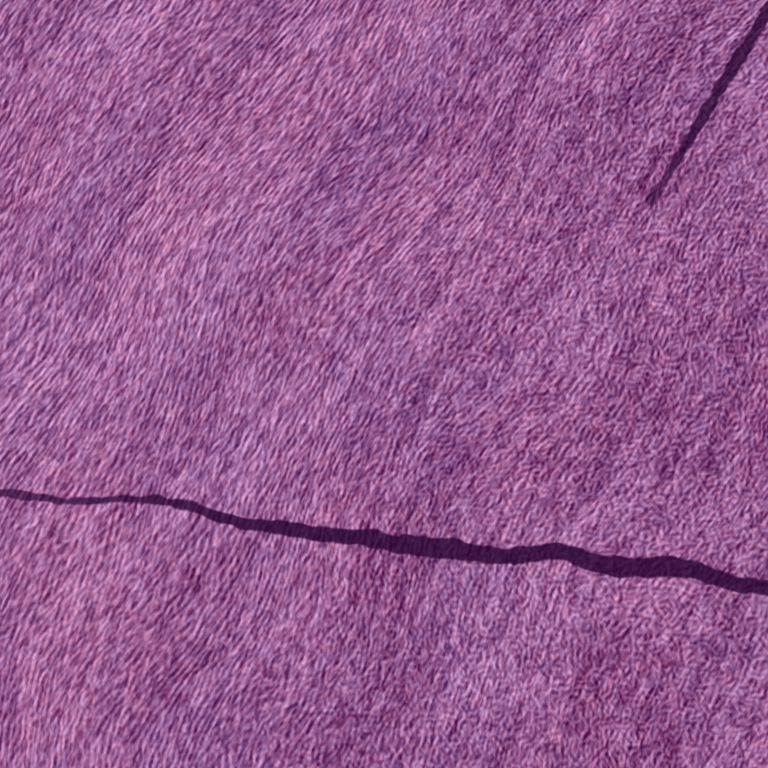
Write a WebGL 1 fragment shader that draws this texture.

```glsl
precision highp float;
// Stained fibrous tissue: fine mauve grains combed along a slanted, gently
// bending direction, crossed by two dark folds. Short wavelets and blended
// cells, both of unit variance, are summed and mapped onto a colour line.

uniform vec2 u_resolution;

// Colours
const vec3 MAUVE = vec3(0.589, 0.361, 0.566);       // mean tissue colour
const vec3 TONE_STEP = vec3(0.106, 0.106, 0.100);   // change per unit of tone
const vec3 TINT_STEP = vec3(0.012, -0.003, -0.009); // pinker or bluer
const vec3 FOLD = vec3(0.240, 0.085, 0.265);

// Cells per canvas, across and along the fibres
const vec2 WAVE_CELLS = vec2(150.0, 80.0);
const vec2 ROUND_CELLS = vec2(140.0, 125.0);
const vec2 FIBRE_CELLS = vec2(250.0, 105.0);
const vec2 STREAK_CELLS = vec2(85.0, 16.0);
const vec2 PATCH_CELLS = vec2(13.0, 5.0);

// Share of each scale in the tone
const float WAVE_AMOUNT = 0.66;
const float FIBRE_AMOUNT = 0.52;
const float STREAK_AMOUNT = 0.21;
const float PATCH_AMOUNT = 0.19;
const float DRIFT_AMOUNT = 0.20;

const float CELL_FALLOFF = 4.2;
const float WAVE_FALLOFF = 3.2;
const float WAVE_TURN = 5.4;                        // radians per cell
const float EDGE = 0.0023;                          // softness of the folds
const float FOLD_ROUGHNESS = 0.0011;

vec3 hash3(vec2 cell) {
  vec3 q = fract(cell.xyx * vec3(0.1031, 0.1030, 0.0973));
  q += dot(q, q.yxz + 33.33);
  return fract((q.xxy + q.yzz) * q.zyx);
}

// Jittered cells: x blends random values, y blends wavelets whose direction
// varies by up to spread radians. Both have mean 0 and variance 1.
vec2 cellFields(vec2 p, float falloff, float spread) {
  vec2 base = floor(p);
  vec2 sum = vec2(0.0);
  float power = 0.0;
  for (int j = -1; j <= 1; j++) {
    for (int i = -1; i <= 1; i++) {
      vec2 cell = base + vec2(float(i), float(j));
      vec3 rnd = hash3(cell);
      vec2 d = p - cell - 0.15 - 0.7 * rnd.xy;
      float w = exp(-falloff * dot(d, d));
      float angle = spread * (2.0 * fract(rnd.x * 17.0 + rnd.y * 5.0) - 1.0);
      float phase = WAVE_TURN * dot(d, vec2(cos(angle), sin(angle))) + 6.2832 * rnd.z;
      sum += w * vec2(3.464 * (rnd.z - 0.5), 1.414 * cos(phase));
      power += w * w;
    }
  }
  return sum / sqrt(power);
}

float cellNoise(vec2 p) { return cellFields(p, CELL_FALLOFF, 0.0).x; }
float waveNoise(vec2 p, float spread) { return cellFields(p, WAVE_FALLOFF, spread).y; }

// Coordinates across and along the fibres, which lean more towards the top
vec2 fibreCoords(vec2 p) {
  float across = 0.86 * p.x - 0.32 * p.y - 0.15 * p.y * p.y;
  float along = 0.50 * p.x + 0.86 * p.y;
  across += 0.010 * sin(9.0 * along + 4.0 * p.x) + 0.003 * sin(23.0 * along - 9.0 * p.x);
  return vec2(across, along) + 7.0;
}

float bump(float x, float centre, float width) {
  float t = (x - centre) / width;
  return exp(-t * t);
}

// Long fold: a falling line with three humps, thickening to the right
float longFold(vec2 p, float rough) {
  float centre = 0.358 - 0.125 * p.x
               + 0.017 * bump(p.x, 0.205, 0.075)
               + 0.015 * bump(p.x, 0.730, 0.045)
               + 0.014 * bump(p.x, 0.880, 0.060)
               + 0.0010 * sin(57.0 * p.x) + 0.0006 * sin(131.0 * p.x);
  float halfWidth = 0.0048 + 0.0072 * smoothstep(0.15, 0.55, p.x)
                  + 0.0020 * p.x * sin(23.0 * p.x + 1.2) + rough;
  float cover = 1.0 - smoothstep(-EDGE, EDGE, abs(p.y - centre) - halfWidth);
  return cover * mix(0.8, 1.0, smoothstep(0.0, 0.35, p.x));
}

// Short fold: a nearly straight stroke entering from the upper right
float shortFold(vec2 p, float rough) {
  const vec2 TIP = vec2(0.848, 0.737);
  const vec2 SPAN = vec2(0.172, 0.283);
  vec2 d = p - TIP;
  float t = clamp(dot(d, SPAN) / dot(SPAN, SPAN), 0.0, 1.0);
  float halfWidth = 0.0050 + 0.0025 * bump(t, 0.6, 0.35) + rough;
  float cover = 1.0 - smoothstep(-EDGE, EDGE, length(d - SPAN * t) - halfWidth);
  return cover * mix(0.65, 0.96, smoothstep(0.0, 0.25, t));
}

void main() {
  vec2 p = gl_FragCoord.xy / u_resolution;
  vec2 q = fibreCoords(p);

  // Fine grain: combed on the left, rounder towards the lower right
  float roundness = 0.12 + 0.6 * smoothstep(0.3, 0.9, p.x + 0.3 * (0.5 - p.y));
  float wave = waveNoise(q * WAVE_CELLS, 0.45) * sqrt(1.0 - roundness)
             + waveNoise(q * ROUND_CELLS + 31.0, 1.3) * sqrt(roundness);
  float fine = WAVE_AMOUNT * wave + FIBRE_AMOUNT * cellNoise(q * FIBRE_CELLS);

  // Broader streaks, patches and a slow change of light over the canvas
  float tone = fine + STREAK_AMOUNT * cellNoise(q * STREAK_CELLS)
             + PATCH_AMOUNT * cellNoise(q * PATCH_CELLS)
             + DRIFT_AMOUNT * cos(4.8 * p.x - 0.6 * p.y);
  float tint = 0.7 * cellNoise(q * ROUND_CELLS + 77.0) + 0.5 * cellNoise(q * PATCH_CELLS + 53.0);
  vec3 colour = MAUVE + TONE_STEP * tone + TINT_STEP * tint;

  // Folds have ragged edges and keep a trace of the grain
  float rough = FOLD_ROUGHNESS * cellNoise(p * 75.0 + 19.0);
  float fold = max(longFold(p, rough), shortFold(p, rough));
  colour = mix(colour, FOLD + 0.025 * fine, fold);
  gl_FragColor = vec4(clamp(colour, 0.0, 1.0), 1.0);
}
```
